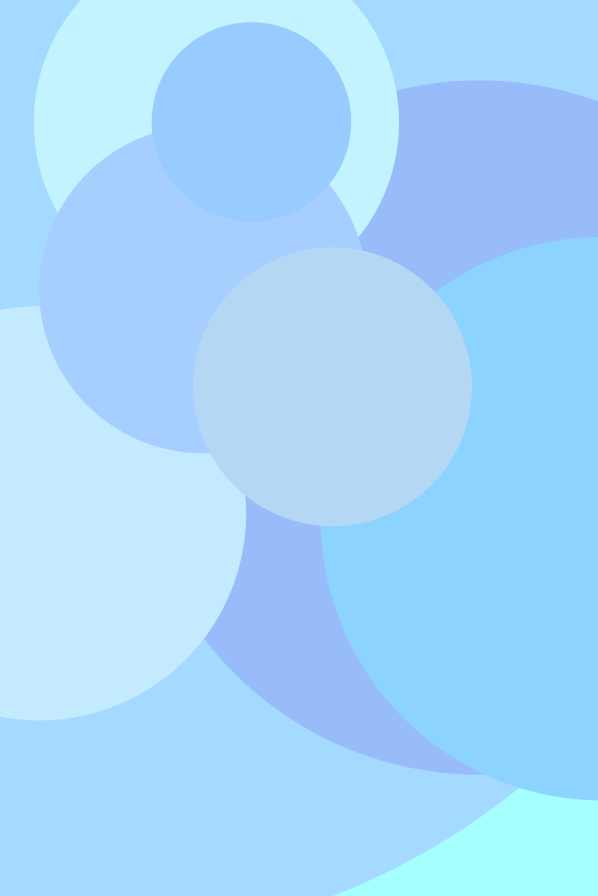
Write a WebGL 1 fragment shader that draws this background.

```glsl
precision highp float;

uniform vec2 u_resolution;

// Discs: centre x, centre y, radius, in units of canvas height
const vec3 SKY_DISC        = vec3(0.0938, 0.7188, 0.7704);
const vec3 PERIWINKLE_DISC = vec3(0.5352, 0.5228, 0.3874);
const vec3 AZURE_DISC      = vec3(0.6725, 0.4212, 0.3145);
const vec3 ICE_DISC        = vec3(0.0436, 0.4271, 0.2311);
const vec3 FROST_DISC      = vec3(0.2415, 0.8633, 0.2038);
const vec3 LAVENDER_DISC   = vec3(0.2266, 0.6771, 0.1829);
const vec3 BLUE_DISC       = vec3(0.2806, 0.8639, 0.1113);
const vec3 MIST_DISC       = vec3(0.3711, 0.5684, 0.1556);

// Palette
const vec3 AQUA       = vec3(0.650, 1.000, 1.000);
const vec3 SKY        = vec3(0.645, 0.853, 1.000);
const vec3 PERIWINKLE = vec3(0.595, 0.735, 0.980);
const vec3 AZURE      = vec3(0.550, 0.828, 1.000);
const vec3 ICE        = vec3(0.765, 0.918, 1.000);
const vec3 FROST      = vec3(0.760, 0.953, 1.000);
const vec3 LAVENDER   = vec3(0.650, 0.812, 1.000);
const vec3 BLUE       = vec3(0.598, 0.800, 1.000);
const vec3 MIST       = vec3(0.705, 0.843, 0.953);

// Lays a flat disc over the colour below, with an edge one pixel wide
vec3 layDisc(vec3 below, vec2 point, vec3 disc, vec3 tint) {
  float edge = length(point - disc.xy) - disc.z;
  float coverage = clamp(0.5 - edge * u_resolution.y, 0.0, 1.0);
  return mix(below, tint, coverage);
}

void main() {
  vec2 point = gl_FragCoord.xy / u_resolution.y;

  // Large discs at the back
  vec3 color = layDisc(AQUA, point, SKY_DISC, SKY);
  color = layDisc(color, point, PERIWINKLE_DISC, PERIWINKLE);
  color = layDisc(color, point, AZURE_DISC, AZURE);
  color = layDisc(color, point, ICE_DISC, ICE);

  // Smaller discs in front
  color = layDisc(color, point, FROST_DISC, FROST);
  color = layDisc(color, point, LAVENDER_DISC, LAVENDER);
  color = layDisc(color, point, BLUE_DISC, BLUE);
  color = layDisc(color, point, MIST_DISC, MIST);

  gl_FragColor = vec4(color, 1.0);
}
```
